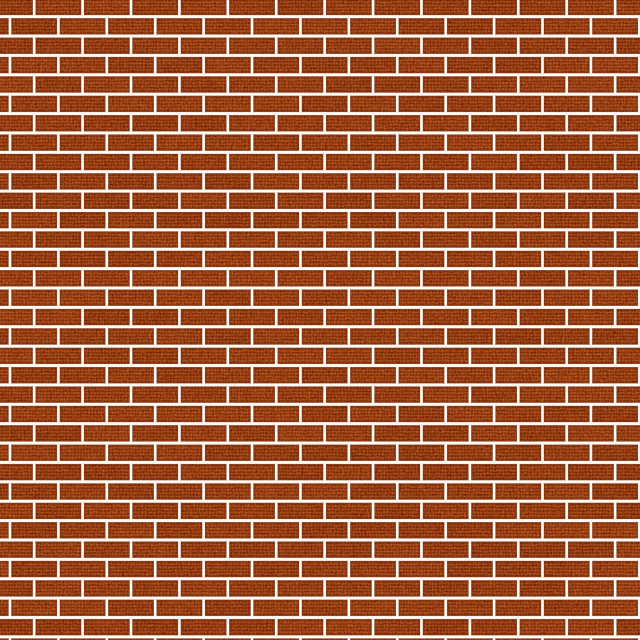
A Shadertoy shader for this texture:

```glsl
const vec2 BRICK_COUNT = vec2(13.22, 33.02);
const vec2 WALL_OFFSET = vec2(0.206, 0.161);
const vec2 JOINT_HALF_WIDTH = vec2(0.0021, 0.0024);
const vec2 NUBS_PER_BRICK = vec2(15.0, 6.0);

const vec3 MORTAR = vec3(0.995, 0.98, 0.955);
const vec3 CLAY_LIGHT = vec3(0.70, 0.33, 0.12);
const vec3 CLAY_DARK = vec3(0.47, 0.155, 0.03);
const vec3 RIM = vec3(0.45, 0.18, 0.08);

const float TAU = 6.2831853;

float hash(vec2 p) {
    vec3 q = fract(p.xyx * vec3(0.1031, 0.1030, 0.0973));
    q += dot(q, q.yzx + 33.33);
    return fract((q.x + q.y) * q.z);
}

vec2 gradient(vec2 cell) {
    float angle = TAU * hash(cell);
    return vec2(cos(angle), sin(angle));
}

float gradientNoise(vec2 p) {
    vec2 i = floor(p), f = fract(p);
    vec2 u = f * f * f * (f * (f * 6.0 - 15.0) + 10.0);
    float a = dot(gradient(i), f);
    float b = dot(gradient(i + vec2(1, 0)), f - vec2(1, 0));
    float c = dot(gradient(i + vec2(0, 1)), f - vec2(0, 1));
    float d = dot(gradient(i + vec2(1, 1)), f - vec2(1, 1));
    return mix(mix(a, b, u.x), mix(c, d, u.x), u.y);
}

// Running bond: every other course shifts by half a brick
vec2 brickCoord(vec2 uv, vec2 count, vec2 offset) {
    vec2 p = uv * count - offset;
    p.x -= 0.5 * (1.0 - mod(floor(p.y), 2.0));
    return p;
}

// Distance past the joint edge, in canvas units; negative inside mortar
float jointDistance(vec2 local, vec2 count, vec2 halfWidth) {
    vec2 d = min(local, 1.0 - local) / count - halfWidth;
    return min(d.x, d.y);
}

// Rows of small nubs, bent and roughened by noise
float weave(vec2 local, vec2 brick, vec2 nubs) {
    vec2 p = local * nubs;
    vec2 seed = brick * 37.0;
    p.y += 0.22 * gradientNoise(p * 0.6 + seed);
    p.x += 0.6 * gradientNoise(p * 0.45 + seed + 11.0);
    vec2 wave = cos(TAU * p);
    float grain = gradientNoise(p * 1.3 + seed + 23.0);
    return 0.5 - 0.26 * wave.y - 0.15 * wave.x + 0.55 * grain;
}

vec3 clayColor(vec2 local, vec2 brick, vec2 nubs) {
    float tone = 0.12 * (hash(brick) - 0.5);
    float wear = 0.12 * gradientNoise(local * vec2(4.0, 2.0) + brick * 19.0);
    float height = weave(local, brick, nubs) + tone + wear;
    return mix(CLAY_DARK, CLAY_LIGHT, clamp(height, -0.15, 1.15));
}

void mainImage(out vec4 fragColor, in vec2 fragCoord) {
    vec2 uv = fragCoord / iResolution.xy;
    float pixel = 1.0 / min(iResolution.x, iResolution.y);

    vec2 p = brickCoord(uv, BRICK_COUNT, WALL_OFFSET);
    vec2 brick = floor(p), local = fract(p);
    float d = jointDistance(local, BRICK_COUNT, JOINT_HALF_WIDTH);

    // Clay face with a darker rim
    vec3 color = clayColor(local, brick, NUBS_PER_BRICK);
    color = mix(color, RIM, 0.6 * (1.0 - smoothstep(0.0005, 0.0032, d)));

    // Soft-edged mortar
    float soft = max(0.6 * pixel, 0.0011);
    color = mix(MORTAR, color, smoothstep(-soft, soft, d));

    fragColor = vec4(color, 1.0);
}
```
